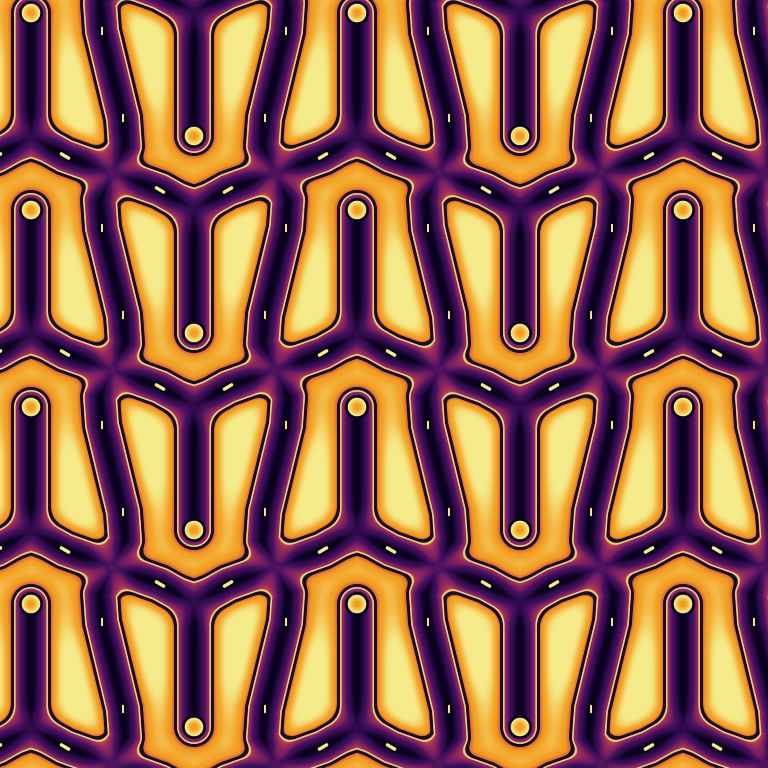
Reproduce this pattern procedurally as a WebGL 2 fragment shader.

```glsl
#version 300 es
precision highp float;
uniform vec2 u_resolution;
out vec4 outColor;

// Lengths below are in design units: the canvas is 768 of them across.
const float CANVAS = 768.0;
const vec2 PERIOD = vec2(326.0, 197.0);
const vec2 FIRST_DOT = vec2(31.0, 13.0);
const vec2 APEX = vec2(0.0, 124.0);
const vec2 JUNCTION = vec2(81.5, 160.0);
const vec2 ARM_MARK = vec2(34.0, 143.0);
const vec2 WALL_TOP = vec2(71.0, 18.0);
const vec2 WALL_LOW = vec2(92.0, 105.0);
const float CONTOUR = 17.0;

const vec3 INK = vec3(0.035, 0.01, 0.12);
const vec3 VIOLET = vec3(0.25, 0.055, 0.36);
const vec3 PLUM = vec3(0.56, 0.15, 0.38);
const vec3 EMBER = vec3(0.83, 0.33, 0.24);
const vec3 ORANGE = vec3(0.95, 0.62, 0.13);
const vec3 CREAM = vec3(0.96, 0.92, 0.54);

float segment(vec2 p, vec2 a, vec2 b) {
  vec2 pa = p - a, ba = b - a;
  return length(pa - ba * clamp(dot(pa, ba) / dot(ba, ba), 0.0, 1.0));
}

float smoothMin(float a, float b, float k) {
  float h = max(k - abs(a - b), 0.0) / k;
  return min(a, b) - h * h * k * 0.25;
}

float glow(vec2 p, vec2 center, float radius) {
  vec2 q = (p - center) / radius;
  return exp(-dot(q, q));
}

// Fold mirrored, half-turned and stacked motifs into one half motif.
vec2 foldMotif(vec2 p, vec2 period) {
  float x = abs(mod(p.x + 0.5 * period.x, period.x) - 0.5 * period.x);
  vec2 q = vec2(x, p.y);
  if (x > 0.25 * period.x) q = vec2(0.5 * period.x - x, -74.0 - p.y);
  q.y = mod(q.y + 60.0, period.y) - 60.0;
  return q;
}

float armDistance(vec2 p) {
  float d = segment(p, APEX, ARM_MARK);
  d = min(d, segment(p, ARM_MARK, JUNCTION));
  return min(d, segment(p, JUNCTION, vec2(129.0, 177.0)));
}

float wallDistance(vec2 p) {
  vec2 shoulder = vec2(69.0, -10.0), foot = vec2(94.0, 133.0);
  float d = segment(p, JUNCTION - vec2(0.0, PERIOD.y), shoulder);
  d = min(d, segment(p, shoulder, WALL_TOP));
  d = min(d, segment(p, WALL_TOP, WALL_LOW));
  d = min(d, segment(p, WALL_LOW, foot));
  return min(d, segment(p, foot, JUNCTION));
}

// Short marks lying in the dark bands.
float markDistance(vec2 p) {
  vec2 along = vec2(3.6, 2.1), upright = vec2(0.0, 3.2);
  float d = segment(p, ARM_MARK - along, ARM_MARK + along) - 1.7;
  d = min(d, segment(p, WALL_TOP - upright, WALL_TOP + upright) - 1.0);
  return min(d, segment(p, WALL_LOW - upright, WALL_LOW + upright) - 1.0);
}

vec3 heat(float t) {
  vec3 c = mix(INK, VIOLET, smoothstep(1.0, 10.0, t));
  c = mix(c, PLUM, smoothstep(9.0, 15.0, t));
  c = mix(c, EMBER, smoothstep(14.0, 19.0, t));
  c = mix(c, ORANGE, smoothstep(18.0, 25.0, t));
  return mix(c, CREAM, smoothstep(24.0, 43.0, t));
}

float cover(float d, float pixel) {
  return 1.0 - smoothstep(-0.6 * pixel, 0.6 * pixel, d);
}

void main() {
  float unit = CANVAS / min(u_resolution.x, u_resolution.y);
  vec2 p = gl_FragCoord.xy * unit;
  p.y = u_resolution.y * unit - p.y;
  vec2 q = foldMotif(p - FIRST_DOT, PERIOD);

  // Nearest stem, arm and wall among the stacked motifs.
  float stem = 1e3, arm = 1e3, wall = 1e3, mark = 1e3, warmth = 0.0;
  for (int k = -1; k <= 1; k++) {
    vec2 r = q + vec2(0.0, float(k) * PERIOD.y);
    stem = min(stem, segment(r, vec2(0.0), APEX));
    arm = min(arm, armDistance(r));
    wall = min(wall, wallDistance(r));
    mark = min(mark, markDistance(r));
    warmth += 11.0 * glow(r, JUNCTION, 19.0) + 7.0 * glow(r, APEX, 16.0);
  }
  float band = smoothMin(smoothMin(stem, arm, 12.0), wall, 12.0);

  // Heat gradient, brighter in the legs than under the arch.
  float leg = smoothstep(-5.0, 60.0, q.y) * smoothstep(18.0, 32.0, band);
  vec3 color = heat(max(band, 0.0) + warmth + 9.0 * leg);

  // Pale contour with a dark edge on its bright side.
  color = mix(color, INK, 0.9 * cover(abs(band - CONTOUR - 1.3) - 1.7, unit));
  color = mix(color, CREAM, 0.85 * cover(abs(band - CONTOUR + 0.8) - 0.8, unit));

  // Marks and stem dots.
  color = mix(color, INK, 0.8 * cover(mark - 1.8, unit));
  color = mix(color, CREAM, cover(mark, unit));
  float dotRadius = length(q);
  color = mix(color, INK, cover(dotRadius - 12.0, unit));
  vec3 dotColor = mix(ORANGE, CREAM, smoothstep(2.0, 9.5, dotRadius));
  color = mix(color, dotColor, cover(dotRadius - 9.3, unit));
  outColor = vec4(color, 1.0);
}
```
